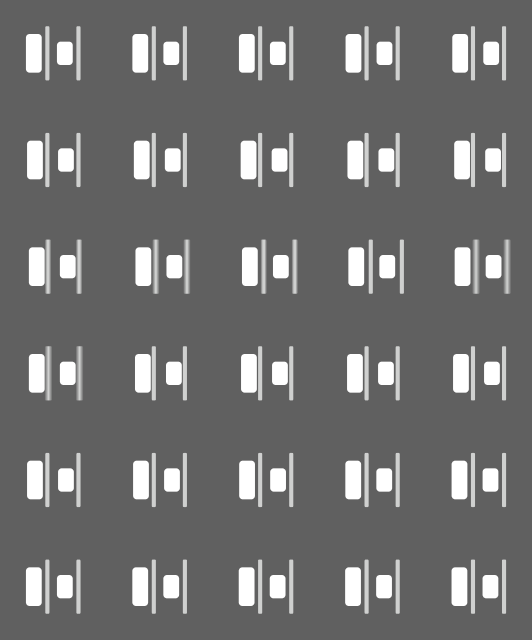
Give the GLSL for this pattern, as a WebGL 1 fragment shader.

```glsl
precision highp float;

uniform vec2 u_resolution;

// Lengths are in design units, CELL of them to one repeat
const vec2 GRID = vec2(5.0, 6.0);
const float CELL = 128.0;
const vec3 BACKGROUND = vec3(0.378);
const vec3 BAR_COLOR = vec3(0.812, 0.816, 0.812);
const vec3 BLOCK_COLOR = vec3(1.0);

const float TALL_X = 40.7;
const float SMALL_X = 78.0;
const vec2 TALL_HALF = vec2(9.5, 23.2);
const vec2 SMALL_HALF = vec2(9.5, 14.0);
const float BLOCK_RADIUS = 4.5;

const float BAR_A_X = 57.0;
const float BAR_B_X = 94.4;
const vec2 BAR_HALF = vec2(2.5, 32.5);
const float BAR_RADIUS = 2.2;

const float BLOCK_SHIFT = 3.9;   // furthest drift of the blocks
const float BLOCK_FRAMES = 25.0; // frames their drift lasts
const float BAR_SHIFT = 5.0;     // furthest jump of the bars
const vec3 BAR_FRAMES = vec3(9.0, 13.0, 16.0); // jump start, peak, end
const float BAR_BLUR = 11.0;     // smear per unit of bar speed

float roundedBox(vec2 p, vec2 halfSize, float radius) {
  vec2 q = abs(p) - halfSize + radius;
  return length(max(q, 0.0)) + min(max(q.x, q.y), 0.0) - radius;
}

float coverage(float dist, float pixel) {
  return clamp(0.5 - dist / pixel, 0.0, 1.0);
}

// Eased drift of the blocks: out and back once
float blockDrift(float frame) {
  float s = sin(3.14159265 * clamp(frame / BLOCK_FRAMES, 0.0, 1.0));
  return s * s;
}

// Short jump of the bars: a rise and a quicker return
float barJump(float frame) {
  return smoothstep(BAR_FRAMES.x, BAR_FRAMES.y, frame)
       * (1.0 - smoothstep(BAR_FRAMES.y, BAR_FRAMES.z, frame));
}

// Rounded bar, box filtered sideways over the smear width
float smearedBar(vec2 p, float smear, float pixel) {
  float width = max(smear, pixel);
  float left = max(p.x - 0.5 * width, -BAR_HALF.x);
  float right = min(p.x + 0.5 * width, BAR_HALF.x);
  float overlap = clamp((right - left) / width, 0.0, 1.0);
  vec2 envelope = BAR_HALF + vec2(0.5 * width, 0.0);
  return overlap * coverage(roundedBox(p, envelope, BAR_RADIUS), pixel);
}

void main() {
  vec2 grid = gl_FragCoord.xy / u_resolution * GRID;
  vec2 cell = mod(floor(grid), GRID);
  vec2 p = fract(grid) * CELL - vec2(0.0, 0.5 * CELL);
  float pixel = CELL * GRID.y / u_resolution.y;

  // Frames run left to right, then down the rows
  float frame = (GRID.y - 1.0 - cell.y) * GRID.x + cell.x;

  // Bars, smeared by their speed
  float speed = abs(barJump(frame + 0.5) - barJump(frame - 0.5));
  float smear = BAR_BLUR * speed;
  vec2 barPoint = p - vec2(BAR_SHIFT * barJump(frame), 0.0);
  float bars = max(
    smearedBar(barPoint - vec2(BAR_A_X, 0.0), smear, pixel),
    smearedBar(barPoint - vec2(BAR_B_X, 0.0), smear, pixel));

  // Blocks
  vec2 blockPoint = p - vec2(BLOCK_SHIFT * blockDrift(frame), 0.0);
  float tall = roundedBox(blockPoint - vec2(TALL_X, 0.0), TALL_HALF, BLOCK_RADIUS);
  float small = roundedBox(blockPoint - vec2(SMALL_X, 0.0), SMALL_HALF, BLOCK_RADIUS);
  float blocks = coverage(min(tall, small), pixel);

  vec3 color = mix(BACKGROUND, BAR_COLOR, bars);
  color = mix(color, BLOCK_COLOR, blocks);
  gl_FragColor = vec4(color, 1.0);
}
```
